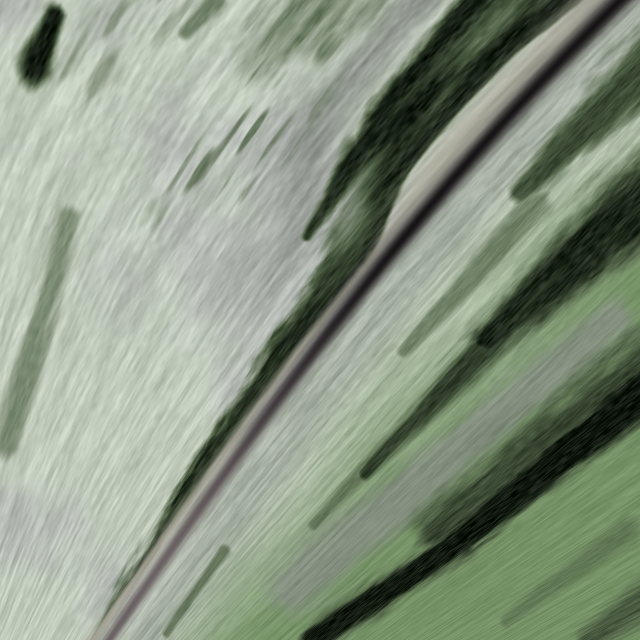
Give the GLSL for this texture, as a Shadertoy shader.

```glsl
float hash(vec2 p) {
    vec3 q = fract(vec3(p.xyx) * 0.1031);
    q += dot(q, q.yzx + 33.33);
    return fract((q.x + q.y) * q.z);
}

float noise(vec2 p) {
    vec2 i = floor(p), f = fract(p);
    f = f * f * (3.0 - 2.0 * f);
    return mix(mix(hash(i), hash(i + vec2(1, 0)), f.x),
               mix(hash(i + vec2(0, 1)), hash(i + vec2(1, 1)), f.x), f.y);
}

float fbm(vec2 p) {
    float sum = 0.0, amp = 0.53;
    for (int i = 0; i < 4; i++) {
        sum += amp * noise(p);
        p = p * 2.03 + 17.0;
        amp *= 0.5;
    }
    return sum;
}

float bell(float x, float width) {
    return exp(-x * x / (width * width));
}

// Horizontal position of the midrib at height y
float ribX(float y) {
    return 0.168 + 0.69 * y + 0.11 * y * y * y;
}

// Fibres fan out from a point below the left corner; x runs across them
vec2 fibreSpace(vec2 p) {
    vec2 q = p + vec2(0.25, 0.61);
    float fan = q.x / q.y;
    float bend = 0.11 * p.y * p.y * (1.0 - smoothstep(0.72, 1.0, fan));
    return vec2(fan - bend, length(q));
}

// Tapered soft band from a to b with a ragged outline
float band(vec2 p, vec2 a, vec2 b, float wa, float wb, float rag) {
    vec2 ab = b - a;
    float h = clamp(dot(p - a, ab) / dot(ab, ab), 0.0, 1.0);
    float w = mix(wa, wb, h) * (0.6 + 0.8 * rag);
    return 1.0 - smoothstep(0.25 * w, w, length(p - a - ab * h));
}

// Dark furrow along the left of the rib, opening into a wide patch above
float furrow(vec2 p, float s, float rag, float streak) {
    float gap = 0.021 + 0.054 * smoothstep(0.58, 0.75, p.y) - 0.02 * smoothstep(0.9, 1.0, p.y);
    float outer = 0.032 + 0.11 * p.y + 0.115 * smoothstep(0.55, 0.85, p.y);
    float ragged = (rag - 0.5) * 0.035;
    float body = smoothstep(gap - 0.004, gap + 0.008, -s + ragged * 0.3)
               * (1.0 - smoothstep(outer - 0.022, outer + 0.006, -s + ragged));
    float across = (-s - gap) / (outer - gap);
    float pale = bell(across - 0.68, 0.32) * bell(p.y - 0.665, 0.075);
    float depth = 0.79 + 0.6 * (streak - 0.5) - 0.5 * pale;
    depth -= 0.25 * bell(across - 0.5, 0.2) * smoothstep(0.83, 0.98, p.y);
    return body * clamp(depth, 0.0, 1.0);
}

// Furrows and stains on the left half
float leftMarks(vec2 p, float rag, float streak) {
    float m = 0.85 * band(p, vec2(0.055, 0.895), vec2(0.085, 0.975), 0.04, 0.026, rag);
    m = max(m, 0.32 * band(p, vec2(0.01, 0.31), vec2(0.11, 0.66), 0.035, 0.025, streak));
    m = max(m, 0.75 * band(p, vec2(0.48, 0.63), vec2(0.56, 0.76), 0.012, 0.035, rag));
    m = max(m, 0.6 * streak * band(p, vec2(0.40, 0.91), vec2(0.54, 1.02), 0.05, 0.09, rag));
    m = max(m, 0.4 * band(p, vec2(0.29, 0.95), vec2(0.34, 1.0), 0.015, 0.025, rag));
    return max(m, 0.42 * band(p, vec2(0.26, 0.01), vec2(0.35, 0.14), 0.009, 0.013, rag));
}

// Folds on the right half
float rightMarks(vec2 p, float rag, float streak) {
    float m = 0.62 * band(p, vec2(0.81, 0.70), vec2(1.03, 0.91), 0.025, 0.08, rag);
    m = max(m, 0.35 * band(p, vec2(0.63, 0.45), vec2(0.84, 0.68), 0.012, 0.035, streak));
    m = max(m, 0.65 * band(p, vec2(0.57, 0.26), vec2(0.80, 0.50), 0.016, 0.05, streak));
    m = max(m, 0.83 * band(p, vec2(0.76, 0.47), vec2(1.03, 0.71), 0.04, 0.095, rag));
    m = max(m, 0.36 * band(p, vec2(0.49, 0.18), vec2(0.61, 0.31), 0.012, 0.02, streak));
    m = max(m, 0.64 * band(p, vec2(0.68, 0.17), vec2(1.02, 0.43), 0.05, 0.09, rag));
    m = max(m, 0.93 * band(p, vec2(0.49, 0.0), vec2(0.72, 0.152), 0.032, 0.036, rag));
    m = max(m, 0.98 * band(p, vec2(0.70, 0.14), vec2(1.02, 0.40), 0.034, 0.055, rag));
    m = max(m, 0.55 * band(p, vec2(0.92, 0.0), vec2(1.02, 0.07), 0.03, 0.045, streak));
    return max(m, 0.3 * band(p, vec2(0.79, 0.03), vec2(0.98, 0.17), 0.015, 0.03, streak));
}

void mainImage(out vec4 fragColor, in vec2 fragCoord) {
    vec2 p = fragCoord / iResolution.xy;
    vec2 f = fibreSpace(p);
    float s = p.x - ribX(p.y);
    float rag = fbm(f * vec2(65.0, 18.0));
    float streak = fbm(f * vec2(90.0, 7.0) + 40.0);
    float cloud = fbm(p * 5.0 + 9.0);

    // Pale blade turning green towards the lower right
    vec3 silver = vec3(0.75, 0.79, 0.73), leaf = vec3(0.46, 0.57, 0.40);
    vec3 col = mix(silver, leaf, smoothstep(0.68, 1.12, f.x + 0.12 * (cloud - 0.5)));
    col = mix(col, vec3(0.68, 0.69, 0.69), 0.7 * smoothstep(0.45, 0.75, cloud) * step(s, 0.0));

    // Violet-grey shades beside the patch, the rib and the lower fold
    float shoulder = 0.085 + 0.11 * p.y + 0.115 * smoothstep(0.55, 0.85, p.y);
    float shade = 0.75 * bell(s + shoulder, 0.045) * smoothstep(0.45, 0.75, p.y);
    shade = max(shade, 0.4 * bell(s - 0.06, 0.05));
    shade = max(shade, 0.7 * band(p, vec2(0.46, 0.08), vec2(0.96, 0.50), 0.06, 0.045, rag));
    col = mix(col, vec3(0.53, 0.55, 0.53), shade);

    // Fine fibres and broken dashes
    float fine = noise(f * vec2(190.0, 14.0)) - 0.5;
    float grain = noise(f * vec2(330.0, 75.0)) - 0.5;
    col += (0.13 * fine + 0.07 * grain) * mix(1.0, 0.6, smoothstep(0.7, 1.1, f.x));
    float dashZone = band(p, vec2(0.30, 0.65), vec2(0.46, 0.92), 0.10, 0.12, 0.5)
                   + 0.6 * band(p, vec2(0.12, 0.88), vec2(0.25, 1.02), 0.07, 0.10, 0.5);
    float dashes = smoothstep(0.60, 0.82, noise(f * vec2(95.0, 11.0) + 5.0));

    // Shadowed marks pass through moss green to near black
    float dark = max(leftMarks(p, rag, streak), rightMarks(p, rag, streak));
    dark *= 0.78 + 0.44 * streak;
    dark = max(dark, furrow(p, s, rag, streak));
    dark = clamp(max(dark, 0.42 * dashes * dashZone), 0.0, 1.0);
    col = mix(col, vec3(0.32, 0.39, 0.28), min(dark * 1.9, 1.0));
    col = mix(col, vec3(0.06, 0.09, 0.055), smoothstep(0.42, 0.95, dark));
    col += 0.16 * grain * dark;

    // Midrib: lit ridge, then a dark groove that deepens upward
    float ridgeWidth = mix(0.010, 0.034, smoothstep(0.58, 0.78, p.y));
    float ridge = bell(s + 0.015 + ridgeWidth * 0.7, ridgeWidth);
    col = mix(col, vec3(0.66, 0.65, 0.60) + 0.1 * fine, 0.85 * ridge);
    float groove = bell(s - 0.002, mix(0.011, 0.024, p.y));
    vec3 grooveColor = mix(vec3(0.40, 0.36, 0.37), vec3(0.06, 0.045, 0.055), smoothstep(0.1, 0.65, p.y));
    col = mix(col, grooveColor, 0.95 * groove);

    fragColor = vec4(clamp(col, 0.0, 1.0), 1.0);
}
```
